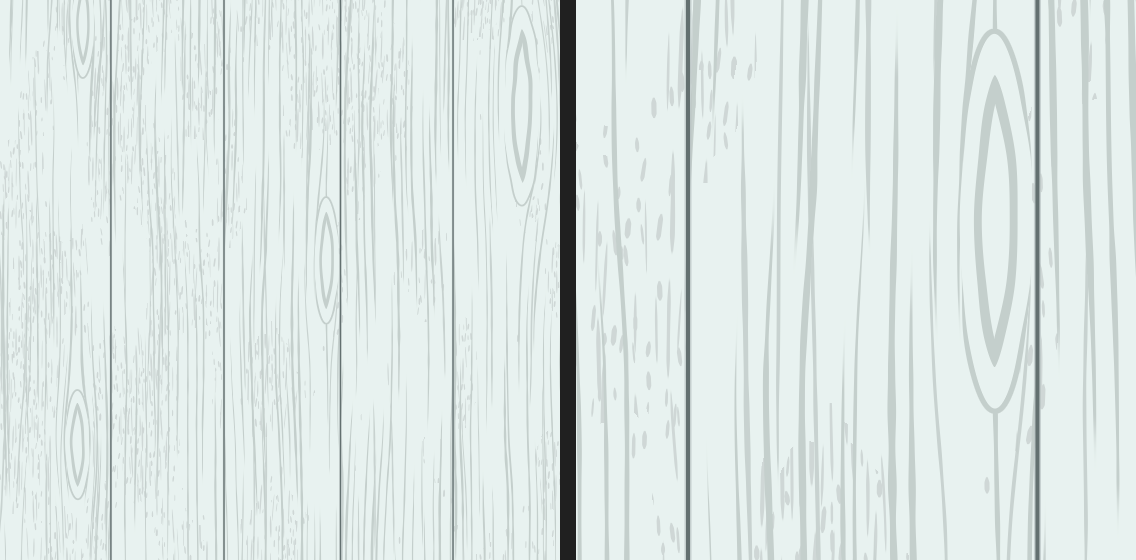
Left: the whole. Right: its middle third, enlarged.
Give the GLSL for this texture, as a WebGL 2 fragment shader.

```glsl
#version 300 es
precision highp float;
// Five pale painted wood planks with wavy grain, short flecks and four knots.
uniform vec2 u_resolution;
out vec4 fragColor;

const float SEAMS[4] = float[](0.198, 0.400, 0.608, 0.809);

// Each knot: centre xy, half width, half height.
const vec4 KNOTS[4] = vec4[](
    vec4(0.148, 0.957, 0.012, 0.074), vec4(0.138, 0.206, 0.013, 0.075),
    vec4(0.583, 0.535, 0.013, 0.087), vec4(0.932, 0.811, 0.019, 0.137));

vec3 hash3(vec2 p) {
    vec3 q = fract(p.xyx * vec3(0.1031, 0.1030, 0.0973));
    q += dot(q, q.yxz + 33.33);
    return fract((q.xxy + q.yzz) * q.zyx);
}

float noise(vec2 p) {
    vec2 i = floor(p), f = fract(p);
    f *= f * (3.0 - 2.0 * f);
    return mix(mix(hash3(i).x, hash3(i + vec2(1, 0)).x, f.x),
               mix(hash3(i + vec2(0, 1)).x, hash3(i + vec2(1, 1)).x, f.x), f.y);
}

float plankAt(float x) {
    float plank = 0.0;
    for (int i = 0; i < 4; i++) plank += step(SEAMS[i], x);
    return plank;
}

// Coverage of a shape whose inside distance is positive.
float fill(float inside, float px) {
    return clamp(inside / px + 0.5, 0.0, 1.0);
}

// Across-grain coordinate: wavy, and pushed apart around the knots.
float grainCoord(vec2 p, float plank, float seed) {
    float u = p.x + 0.022 * (noise(p * vec2(5.0, 2.6) + plank * 17.0 + seed) - 0.5);
    u += 0.004 * (noise(p * vec2(22.0, 9.0) + seed) - 0.5);
    for (int i = 0; i < 4; i++) {
        vec4 k = KNOTS[i];
        if (plankAt(k.x) != plank) continue;
        vec2 d = p - k.xy, reach = d / (k.zw * vec2(2.6, 1.6));
        u -= 0.85 * d.x * exp(-dot(reach, reach));
    }
    return u;
}

// Tapered strokes along the grain, each broken into segments of random extent.
float strokes(vec2 p, float plank, float count, float width, float span,
              float density, float seed, float px) {
    float u = grainCoord(p, plank, seed);
    float slope = max((grainCoord(p + vec2(0.001, 0.0), plank, seed) - u) / 0.001, 0.2);
    float ink = 0.0;
    for (int i = -1; i <= 1; i++) {
        float cell = floor(u * count) + float(i);
        float t = p.y / span + 9.0 * hash3(vec2(cell, plank * 37.0 + seed)).x;
        float f = fract(t);
        vec3 h = hash3(vec2(cell + plank * 211.0, floor(t) + seed * 7.0));
        vec3 g = hash3(vec2(floor(t) + 53.0, cell + seed + plank * 91.0));
        float start = 0.25 * g.x, end = 1.0 - 0.3 * g.y;
        float taper = smoothstep(start, start + 0.2, f) * (1.0 - smoothstep(end - 0.25, end, f));
        float centre = (cell + 0.5 + 0.7 * (h.y - 0.5) + 1.1 * (f - 0.5) * (h.z - 0.5)) / count;
        float w = width * (0.55 + 0.8 * g.z) * (0.3 + 0.7 * taper);
        w *= 0.8 + 0.4 * noise(vec2(cell, p.y * 45.0));
        float line = fill(0.5 * w - abs(u - centre) / slope, px);
        ink = max(ink, line * smoothstep(0.0, 0.2, taper) * step(h.x, density));
    }
    return ink;
}

void main() {
    vec2 p = gl_FragCoord.xy / u_resolution;
    float px = 1.0 / min(u_resolution.x, u_resolution.y);
    float plank = plankAt(p.x);

    // Long grain in two crossing layers, then clustered fine flecks.
    float grain = strokes(p, plank, 68.0, 0.0033, 0.75, 0.88, 3.0, px);
    grain = max(grain, 0.9 * strokes(p, plank, 52.0, 0.0026, 0.42, 0.55, 19.0, px));
    float cluster = smoothstep(0.35, 0.75, noise(p * vec2(17.0, 6.0) + plank * 5.0));
    float flecks = strokes(p, plank, 165.0, 0.0021, 0.075, 0.6 * cluster, 41.0, px);
    flecks = max(flecks, strokes(p, plank, 210.0, 0.0024, 0.018, 0.3 * cluster, 67.0, px));

    // Knots: a cleared oval, arcs at its ends and a pointed ring.
    float knotInk = 0.0;
    for (int i = 0; i < 4; i++) {
        vec4 k = KNOTS[i];
        vec2 d = p - k.xy, r = k.zw * vec2(1.65, 1.3);
        d.x += 0.003 * (noise(vec2(p.y * 28.0, k.x * 90.0)) - 0.5);
        float e = length(d / r);
        float oval = (1.0 - e) * e / max(length(d / (r * r)), 0.001);
        float clear = 1.0 - fill(oval, px);
        grain *= clear;
        flecks *= clear;
        float arcWidth = 0.0032 * smoothstep(0.2, 0.75, abs(d.y) / r.y);
        float arc = fill(0.5 * arcWidth - abs(oval), px) * smoothstep(0.2, 0.4, abs(d.y) / r.y);
        float t = d.y / k.w, s = t / 0.8;
        float outer = k.z * pow(max(1.0 - t * t, 0.0), 0.75) - abs(d.x);
        float hole = 0.64 * k.z * (1.0 - s * s) - abs(d.x);
        float ring = fill(outer, px) * (1.0 - fill(hole, px)) * step(abs(t), 1.0);
        knotInk = max(knotInk, max(arc, ring));
    }

    vec3 colour = vec3(0.91, 0.95, 0.94);
    colour = mix(colour, vec3(0.81, 0.845, 0.84), flecks);
    colour = mix(colour, vec3(0.77, 0.81, 0.80), max(grain, knotInk));

    // Dark seams with a soft lighter rim.
    for (int i = 0; i < 4; i++) {
        float d = abs(p.x - SEAMS[i]);
        colour = mix(colour, vec3(0.72, 0.76, 0.76), 0.7 * fill(0.0021 - d, px));
        colour = mix(colour, vec3(0.39, 0.44, 0.44), fill(0.0012 - d, px));
    }
    fragColor = vec4(colour, 1.0);
}
```
